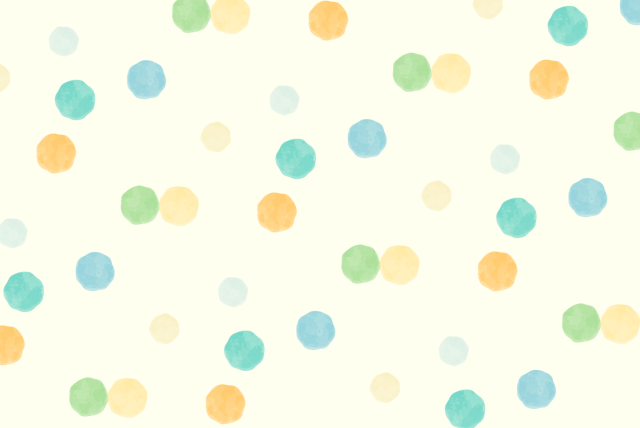
Reproduce this pattern procedurally as a WebGL 2 fragment shader.

```glsl
#version 300 es
precision highp float;
// Soft watercolour dots in seven tints, scattered on a slanted lattice over cream paper.

uniform vec2 u_resolution;
out vec4 fragColor;

const vec3 PAPER = vec3(1.0, 1.0, 0.943);
const int DOT_COUNT = 7;

// One lattice cell: orange, teal, blue, mint, cream, green, yellow.
// Lengths are fractions of the canvas height, with y pointing down.
const vec2 CENTERS[DOT_COUNT] = vec2[](
    vec2(0.0), vec2(0.045, -0.125), vec2(0.211, -0.172), vec2(0.018, -0.262),
    vec2(-0.142, -0.176), vec2(0.196, 0.121), vec2(0.287, 0.123));
const float RADII[DOT_COUNT] = float[](0.048, 0.048, 0.047, 0.036, 0.036, 0.047, 0.048);
const vec3 PIGMENTS[DOT_COUNT] = vec3[](
    vec3(1.0, 0.79, 0.42), vec3(0.45, 0.84, 0.78), vec3(0.57, 0.82, 0.86),
    vec3(0.87, 0.94, 0.90), vec3(0.98, 0.94, 0.77), vec3(0.66, 0.87, 0.59),
    vec3(1.0, 0.915, 0.65));

float hash(vec2 p) {
    p = fract(p * vec2(0.1031, 0.1137));
    p += dot(p, p.yx + 33.33);
    return fract((p.x + p.y) * p.x * 17.0);
}

float noise(vec2 p) {
    vec2 cell = floor(p);
    vec2 f = fract(p);
    f = f * f * (3.0 - 2.0 * f);
    float top = mix(hash(cell), hash(cell + vec2(1, 0)), f.x);
    float bottom = mix(hash(cell + vec2(0, 1)), hash(cell + vec2(1, 1)), f.x);
    return mix(top, bottom, f.y);
}

float fbm(vec2 p) {
    float sum = 0.0;
    float weight = 0.5;
    for (int octave = 0; octave < 4; octave++) {
        sum += weight * noise(p);
        p = p * 2.03 + 7.1;
        weight *= 0.5;
    }
    return sum / 0.9375;
}

// Signed distance to a hand-painted unit disc with a slightly lobed rim.
float blobDistance(vec2 p, float radius, float seed) {
    float angle = atan(p.y, p.x);
    float lobes = 0.018 * sin(7.0 * angle + seed * 2.3)
                + 0.012 * sin(4.0 * angle + seed * 4.1)
                + 0.008 * sin(11.0 * angle + seed);
    return length(p) - radius - lobes;
}

float fill(float distance, float softness) {
    return 1.0 - smoothstep(-softness, softness, distance);
}

// Pigment density built from overlapping translucent washes.
float washDensity(vec2 p, float seed, float softness) {
    vec2 lift = vec2(0.035 * sin(seed * 3.0), -0.05);
    float outer = blobDistance(p, 0.97, seed);
    float inner = blobDistance(p - lift, 0.91, seed + 2.6);
    float silhouette = fill(outer, softness);

    vec2 grainPoint = p * 1.7 + seed * 13.7 + 20.0;
    float patches = fbm(grainPoint);
    float strokes = smoothstep(0.52, 0.56, patches);
    float highlight = smoothstep(0.56, 0.60, fbm(grainPoint * 1.2 + 31.0));
    float grain = fbm(p * 7.0 + seed * 5.3 + 50.0) - 0.5;
    float rim = smoothstep(-0.08, -0.01, outer);

    float density = 0.60 + 0.22 * fill(inner, softness * 1.5);
    density += 0.10 * strokes - 0.10 * highlight;
    density += 0.12 * grain - 0.06 * p.y + 0.05 * rim;
    return silhouette * density;
}

void main() {
    vec2 point = gl_FragCoord.xy / u_resolution.y;
    point.y = 1.0 - point.y;

    // Nearly square, tilted lattice
    mat2 lattice = mat2(0.5156, 0.1377, -0.1201, 0.4482);
    mat2 toCell = inverse(lattice);
    vec2 anchor = vec2(0.6465, 0.4961);

    vec3 color = PAPER;
    for (int i = 0; i < DOT_COUNT; i++) {
        vec2 cell = toCell * (point - anchor - CENTERS[i]);
        vec2 local = lattice * (cell - round(cell)) / RADII[i];
        float softness = max(0.8 / (u_resolution.y * RADII[i]), 0.018);
        float density = washDensity(local, float(i) + 1.0, softness);
        color = mix(color, PIGMENTS[i], density);
    }

    fragColor = vec4(color, 1.0);
}
```
